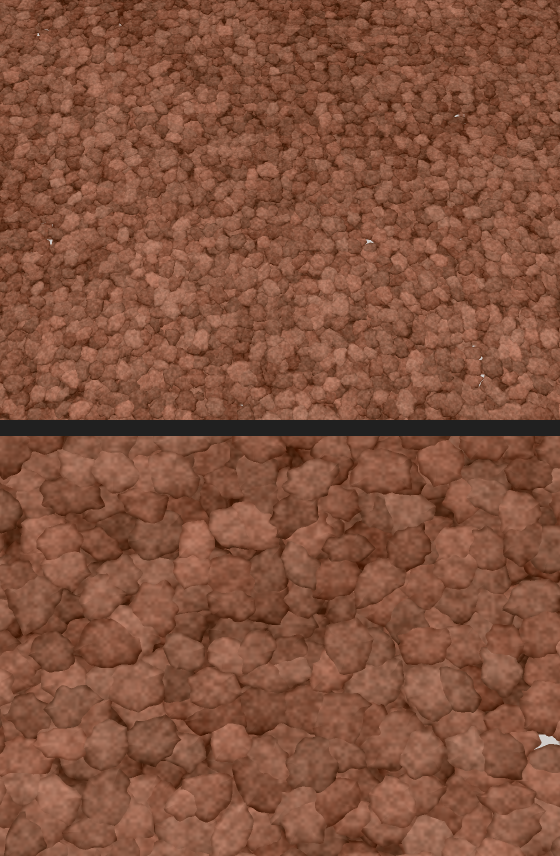
Top, the full canvas; bottom, a detail of the centre.
A WebGL 1 fragment shader for this texture:

```glsl
precision highp float;
// A bed of crushed red-brown gravel seen at a slant, finer toward the top.
// Two layers of jittered, faceted grains compete by height; the tallest one
// is shaded by facet, depth and mottling. Four samples smooth the edges.
uniform vec2 u_resolution;

float hash(vec2 p) {
  return fract(sin(dot(p, vec2(127.1, 311.7))) * 43758.545);
}

float noise(vec2 p) {
  vec2 i = floor(p), f = fract(p);
  f = f * f * (3.0 - 2.0 * f);
  return mix(mix(hash(i), hash(i + vec2(1.0, 0.0)), f.x),
             mix(hash(i + vec2(0.0, 1.0)), hash(i + 1.0), f.x), f.y);
}

// Distance from a grain centre (1 at the rim) and the light on its facet.
vec2 grainShape(vec2 offset, vec2 id) {
  float turn = 6.283 * hash(id + 3.3);
  float c = cos(turn), s = sin(turn);
  vec2 local = vec2(c * offset.x + s * offset.y, c * offset.y - s * offset.x);
  float size = 0.78 + 0.34 * hash(id + 7.1);
  local /= size * vec2(0.8, 0.5 + 0.2 * hash(id + 9.7));
  float rim = 0.0, light = 0.0;
  for (int k = 0; k < 6; k++) {
    float r = hash(id + float(k) * 1.37 + 11.0);
    float angle = 1.047 * float(k) + 0.7 * r;
    float d = dot(local, vec2(cos(angle), sin(angle))) / (0.78 + 0.25 * r);
    if (d > rim) {
      rim = d;
      light = cos(angle + turn - 1.9);
    }
  }
  return vec2(mix(length(local), rim, 0.7), light);
}

vec3 gravel(vec2 uv) {
  // Slanted ground plane
  vec2 ground = vec2(28.0 * (uv.x - 0.667), 27.0 * uv.y) / (1.0 - 0.25 * uv.y);
  vec2 warped = ground + 0.16 * (vec2(noise(ground * 4.0), noise(ground * 4.0 + 31.0)) - 0.5);

  // Find the tallest grain
  float top = -0.5;
  vec2 shape = vec2(1.0, 0.0), topId = vec2(0.0);
  for (int layer = 0; layer < 2; layer++) {
    float depth = float(layer);
    vec2 q = warped + 0.5 * depth;
    for (int j = -1; j <= 1; j++) {
      for (int i = -1; i <= 1; i++) {
        vec2 cell = floor(q) + vec2(float(i), float(j));
        vec2 id = cell + 57.0 * depth;
        vec2 centre = cell + 0.15 + 0.7 * vec2(hash(id), hash(id + 5.9));
        vec2 g = grainShape(q - centre, id);
        float height = 0.7 * hash(id + 2.3) + 0.5 * (1.0 - g.x * g.x) - 0.6 * depth;
        if (g.x < 1.0 && height > top) {
          top = height;
          shape = g;
          topId = id;
        }
      }
    }
  }

  // Tone from grain tint, facet, rim, depth and mottling
  float mottle = noise(ground * 5.0 + topId * 3.0);
  float speckle = noise(ground * 11.0 + topId);
  float tone = 0.55 + 0.46 * (hash(topId + 17.0) - 0.5);
  tone += 0.17 * shape.y * smoothstep(0.25, 0.9, shape.x);
  tone -= 0.32 * smoothstep(0.78, 1.0, shape.x);
  tone += 0.36 * (top - 0.65);
  tone += 0.36 * (mottle - 0.5) + 0.34 * (speckle - 0.5);
  tone += 0.22 * (noise(uv * 5.0) - 0.5) - 0.16 * (uv.y - 0.5);

  vec3 shade = vec3(0.36, 0.19, 0.11), pale = vec3(0.69, 0.47, 0.38);
  vec3 colour = mix(shade, pale, clamp(tone, -0.35, 1.15));
  float rust = hash(topId + 23.0) + noise(ground * 7.0 + 40.0) - 1.0;
  colour += rust * vec3(0.018, -0.012, -0.016);

  // Rare white backing showing through deep gaps
  float bare = step(0.985, hash(floor(ground) + 71.0)) * (1.0 - smoothstep(-0.15, 0.0, top));
  return mix(colour, vec3(0.82, 0.8, 0.79), bare);
}

void main() {
  vec3 sum = vec3(0.0);
  for (int j = 0; j < 2; j++) {
    for (int i = 0; i < 2; i++) {
      vec2 shift = 0.5 * vec2(float(i), float(j)) - 0.25;
      sum += gravel((gl_FragCoord.xy + shift) / u_resolution.y);
    }
  }
  gl_FragColor = vec4(sum / 4.0, 1.0);
}
```
